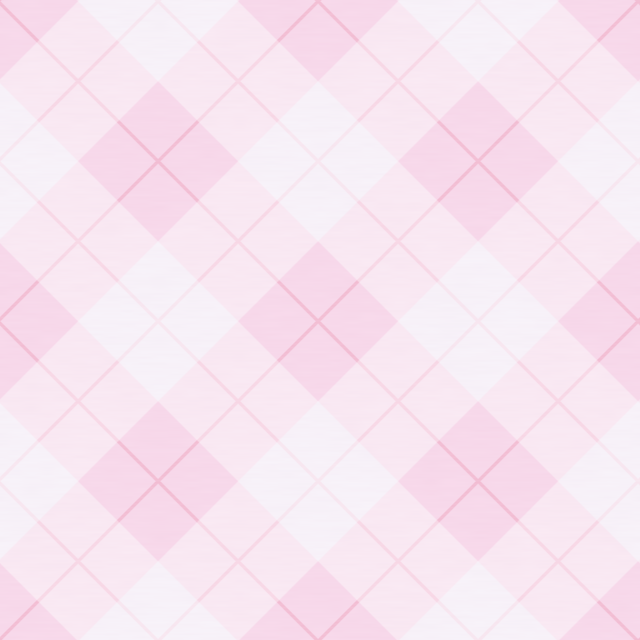
Write a Shadertoy shader that draws this pattern.

```glsl
// Soft pink argyle: two diagonal sets of wide bands overlap into diamonds,
// with thin stitched lines through every diamond centre and a faint weave.
// Diagonal axes x+y and x-y repeat a whole number of times, so it tiles.

const float BANDS = 2.0;                  // band repeats per canvas side
const vec2 SHIFT = vec2(-0.003, -0.002);  // offset of the diamond lattice
const float LINE_HALF = 0.0026;           // half the stitched line width
const float RIBS = 192.0;                 // weave ribs per canvas side

const vec3 PALE = vec3(0.968, 0.945, 0.973);
const vec3 BLUSH = vec3(0.976, 0.910, 0.950);
const vec3 ROSE = vec3(0.969, 0.848, 0.918);
const vec3 PALE_LINE = vec3(0.970, 0.900, 0.938);
const vec3 BLUSH_LINE = vec3(0.970, 0.842, 0.898);
const vec3 ROSE_LINE = vec3(0.950, 0.740, 0.825);

float hash(vec2 p) {
    vec3 q = fract(vec3(p.xyx) * 0.1031);
    q += dot(q, q.yzx + 33.33);
    return fract((q.x + q.y) * q.z);
}

// Value noise over the unit square that wraps after "cells" cells.
float wrapNoise(vec2 uv, vec2 cells) {
    vec2 p = uv * cells;
    vec2 i = floor(p);
    vec2 f = smoothstep(0.0, 1.0, p - i);
    vec2 a = mod(i, cells);
    vec2 b = mod(i + 1.0, cells);
    return mix(mix(hash(a), hash(vec2(b.x, a.y)), f.x),
               mix(hash(vec2(a.x, b.y)), hash(b), f.x), f.y);
}

// Distance to the nearest multiple of the period.
vec2 nearest(vec2 d, float period) {
    return abs(d - period * floor(d / period + 0.5));
}

// Picks a tone by how many bands (0 to 2) cover the point.
vec3 layered(float count, vec3 none, vec3 one, vec3 two) {
    return count < 1.0 ? mix(none, one, count) : mix(one, two, count - 1.0);
}

void mainImage(out vec4 fragColor, in vec2 fragCoord) {
    vec2 uv = fragCoord / iResolution.xy;
    float px = 1.0 / min(iResolution.x, iResolution.y);
    vec2 p = uv - SHIFT;
    vec2 diag = vec2(p.x + p.y, p.x - p.y);
    float period = 1.0 / BANDS;

    // Wide bands, each half a period across.
    float soft = max(1.4 * px, 0.002);
    vec2 band = 1.0 - smoothstep(-soft, soft, nearest(diag, period) - 0.25 * period);
    float count = band.x + band.y;
    vec3 color = layered(count, PALE, BLUSH, ROSE);

    // Stitched lines along the middle of every band and gap.
    vec2 lineDist = nearest(diag, 0.5 * period) * inversesqrt(2.0);
    float edge = max(0.8 * px, 0.0012);
    vec2 stitch = 1.0 - smoothstep(-edge, edge, lineDist - LINE_HALF);
    float cover = max(stitch.x, stitch.y);

    // Fine horizontal ribs fade out where pixels cannot resolve them.
    float rib = sin(6.2831853 * RIBS * uv.y) * (1.0 - smoothstep(0.3, 0.5, RIBS * px));
    vec3 thread = layered(count, PALE_LINE, BLUSH_LINE, ROSE_LINE);
    color = mix(color, thread, cover * (0.92 + 0.08 * rib));

    // Uneven yarn streaks and a broad, barely visible mottling.
    float streak = wrapNoise(uv, vec2(40.0, 220.0)) - 0.5;
    float mottle = wrapNoise(uv, vec2(24.0)) - 0.5;
    color += vec3(0.5, 1.0, 0.7) * (0.010 * streak + 0.004 * mottle + 0.002 * rib);

    fragColor = vec4(clamp(color, 0.0, 1.0), 1.0);
}
```
